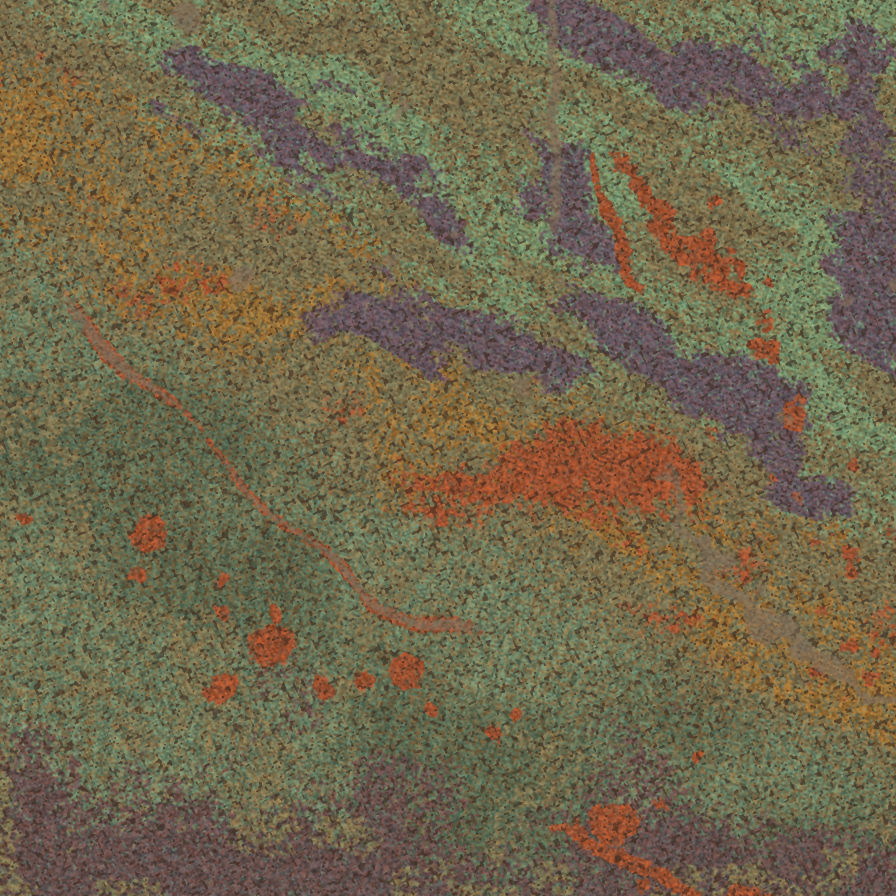
Write a three.js fragment shader that draws this texture.

```glsl
// Weathered, paint-stained concrete: ochre, green and violet washes swept
// diagonally, with red splashes and grey drips. Layers of warped noise and
// stroke distances are laid through a fine grain, then pitted with dark specks.
varying vec2 vUv;

const vec3 OLIVE  = vec3(0.47, 0.43, 0.30);
const vec3 GREEN  = vec3(0.43, 0.48, 0.36);
const vec3 MINT   = vec3(0.46, 0.54, 0.39);
const vec3 OCHRE  = vec3(0.57, 0.43, 0.22);
const vec3 VIOLET = vec3(0.39, 0.33, 0.36);
const vec3 PLUM   = vec3(0.39, 0.31, 0.30);
const vec3 RED    = vec3(0.59, 0.31, 0.19);
const vec3 DRIP   = vec3(0.49, 0.42, 0.34);
const vec3 PIT    = vec3(0.23, 0.16, 0.12);
const vec2 SWEEP = vec2(0.85, -0.53);   // direction of the washes
const float BAND = 0.73;                // offset of the ochre band across it
const float GRAIN_SCALE = 330.0;
const float GRAIN_CONTRAST = 0.62;
const float GRAIN_BREAKUP = 1.1;        // how far grain erodes paint edges
const float PIT_STRENGTH = 0.6;

float hash(vec2 p) {
  return fract(sin(dot(p, vec2(127.1, 311.7))) * 43758.5453);
}

float noise(vec2 p) {
  vec2 i = floor(p), f = fract(p);
  f = f * f * (3.0 - 2.0 * f);
  return mix(mix(hash(i), hash(i + vec2(1.0, 0.0)), f.x),
             mix(hash(i + vec2(0.0, 1.0)), hash(i + 1.0), f.x), f.y);
}

float fbm(vec2 p) {
  float sum = 0.0, amp = 0.533;
  for (int i = 0; i < 4; i++) {
    sum += amp * noise(p);
    p = p * 2.03 + 17.3;
    amp *= 0.5;
  }
  return sum;
}

// Grain on a turned lattice, so that no rows show
float grain(vec2 p, float scale, float turn) {
  float c = cos(turn), s = sin(turn);
  return noise(mat2(c, s, -s, c) * p * GRAIN_SCALE * scale + turn * 40.0);
}

// Depth inside a round-ended stroke, positive within
float stroke(vec2 p, vec2 a, vec2 b, float r) {
  vec2 ab = b - a;
  float t = clamp(dot(p - a, ab) / dot(ab, ab), 0.0, 1.0);
  return r * (0.6 + 0.4 * sin(t * 3.14)) - length(p - a - ab * t);
}

// Depth inside drops scattered along a line, mostly small
float drops(vec2 p, vec2 a, vec2 b, float spread, float size, float seed) {
  float depth = -1.0;
  for (int i = 0; i < 20; i++) {
    vec2 id = vec2(float(i), seed);
    vec2 jitter = vec2(hash(id), hash(id + 5.7)) - 0.5;
    float h = hash(id + 11.3);
    vec2 d = p - mix(a, b, (float(i) + 0.5) / 20.0) - jitter * spread;
    d.x *= 0.7 + 0.5 * hash(id + 3.1);
    depth = max(depth, size * (0.25 + 0.75 * h * h * h) - length(d));
  }
  return depth;
}

float inside(float depth, float soft) { return smoothstep(-soft, soft, depth); }

// Lays paint where its amount beats the grain
vec3 lay(vec3 base, vec3 paint, float amount, float g) {
  float cover = amount + (g - 0.5) * GRAIN_BREAKUP * smoothstep(0.0, 0.3, amount);
  return mix(base, paint, smoothstep(0.2, 0.8, cover));
}

void main() {
  vec2 p = vUv;
  vec2 warp = vec2(fbm(p * 7.0), fbm(p * 7.0 + 31.0)) - 0.5;
  vec2 fine = vec2(fbm(p * 34.0), fbm(p * 34.0 + 47.0)) - 0.5;
  vec2 q = vec2(dot(p, SWEEP), dot(p, vec2(-SWEEP.y, SWEEP.x))) + warp * 0.08;
  float streak = fbm(q * vec2(7.0, 24.0) + 3.0), blotch = fbm(p * 13.0 + 60.0);
  float g1 = grain(p, 1.0, 0.6), g2 = grain(p, 0.85, 1.1), g3 = grain(p, 0.65, 2.2);

  // Washes: green on both sides of the ochre band
  float lower = 1.0 - smoothstep(BAND - 0.17, BAND - 0.03, q.y);
  float upper = smoothstep(BAND + 0.04, BAND + 0.18, q.y);
  float band = exp(-pow(abs(q.y - BAND) / 0.1, 2.0));
  vec3 col = lay(OLIVE, GREEN, lower * (0.4 + 0.6 * blotch), g1);
  col = lay(col, MINT, upper * (0.15 + 0.8 * smoothstep(0.35, 0.7, streak)), g1);
  col = lay(col, OCHRE, band * smoothstep(0.2, 0.8, streak + fine.x * 0.4), g2);
  col = lay(col, RED, band * smoothstep(0.52, 0.75, blotch) * 0.6, g3);

  // Lower field: woven shade and a plum ground
  float shade = smoothstep(0.45, 0.7, fbm(p * vec2(4.0, 6.0) + 8.0));
  col *= 1.0 - lower * (0.14 * shade + 0.1 * noise(p * vec2(150.0, 25.0)) - 0.05);
  float ground = 0.14 - 0.06 * p.x - p.y + warp.y * 0.32 + fine.x * 0.16;
  col = lay(col, PLUM, inside(ground, 0.13), g2);
  col = lay(col, OLIVE, smoothstep(0.55, 0.7, blotch + fine.y * 0.3) * lower * 0.6, g3);

  // Violet strokes, ragged along the sweep
  vec2 b = p + warp * 0.09 + fine * 0.05;
  float v = stroke(b, vec2(0.36, 0.64), vec2(0.62, 0.61), 0.028);
  v = max(v, stroke(b, vec2(0.62, 0.68), vec2(0.93, 0.45), 0.036));
  v = max(v, stroke(b, vec2(0.46, 0.90), vec2(0.69, 0.73), 0.016));
  v = max(v, stroke(b, vec2(0.20, 0.92), vec2(0.49, 0.76), 0.015));
  v = max(v, stroke(b, vec2(0.62, 1.0), vec2(0.92, 0.87), 0.038));
  v = max(v, stroke(b, vec2(0.97, 0.9), vec2(0.98, 0.62), 0.042));
  col = lay(col, VIOLET, inside(v + (streak - 0.52) * 0.14, 0.02) * 0.92, g2);

  // Red: a broad smear, slanting streaks and scattered drops
  float smear = 0.04 - 0.04 * length((b - vec2(0.64, 0.465)) / vec2(0.15, 0.05));
  col = lay(col, RED, inside(smear + (streak - 0.5) * 0.09, 0.03), g3);
  vec2 e = p + fine * 0.022;
  float s = stroke(b, vec2(0.66, 0.81), vec2(0.72, 0.69), 0.011);
  s = max(s, stroke(b, vec2(0.70, 0.82), vec2(0.82, 0.68), 0.010));
  s = max(s, stroke(e, vec2(0.62, 0.08), vec2(0.78, 0.0), 0.009));
  s = max(s, drops(e, vec2(0.0, 0.46), vec2(0.82, 0.05), 0.15, 0.026, 2.0));
  s = max(s, drops(e, vec2(0.85, 0.75), vec2(0.97, 0.2), 0.12, 0.017, 9.0));
  col = lay(col, RED, inside(s, 0.005), g3);

  // Grey drips: a winding red-rimmed run, thin runs and blobs
  float path = 0.735 - p.x + 0.75 * max(p.x - 0.41, 0.0) + 0.01 * sin(p.x * 38.0);
  float ends = smoothstep(0.06, 0.1, p.x) * (1.0 - smoothstep(0.5, 0.58, p.x));
  float run = 0.009 * noise(vec2(p.x * 18.0, 4.0)) - 0.72 * abs(p.y - path - warp.y * 0.03);
  col = lay(col, RED, inside(run + 0.003, 0.003) * ends * 0.75, g3);
  float d = stroke(e, vec2(0.615, 1.0), vec2(0.62, 0.75), 0.006);
  d = max(d, stroke(b, vec2(0.73, 0.46), vec2(1.0, 0.17), 0.010));
  d = max(d, drops(e, vec2(0.15, 0.92), vec2(0.95, 0.6), 0.3, 0.019, 21.0));
  float grey = max(inside(d, 0.003), inside(run, 0.002) * ends);
  col = mix(col, DRIP, grey * (0.6 + 0.25 * g1));

  // Mineral grain, tinted specks and dark pits
  float calm = 1.0 - 0.5 * grey;
  col *= 1.02 + GRAIN_CONTRAST * calm * (0.7 * grain(p, 1.2, 0.3) + 0.3 * g3 - 0.5);
  col += vec3(0.06, -0.02, -0.05) * (g2 - g1) * calm;
  float pits = smoothstep(0.66, 0.86, grain(p, 0.9, 2.7));
  gl_FragColor = vec4(mix(col, PIT, pits * PIT_STRENGTH * calm), 1.0);
}
```
